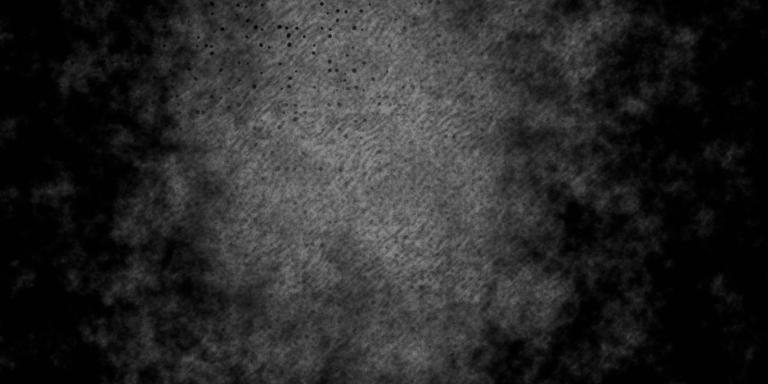
Write a Shadertoy shader that draws this texture.

```glsl
#define GLOW_CENTER vec2(0.95, 0.60)
#define GLOW_SIZE vec2(0.61, 0.86)
#define GLOW_GAIN 0.53
#define BLACK_CUT 0.095
#define PATCH_GAIN 0.24
#define WARP_GAIN 0.13
#define GRAIN_GAIN 0.42
#define SCRATCH_GAIN 0.30
#define PORE_SCALE 46.0
#define STROKE_ANGLE 0.75

const int STAIN_COUNT = 11;

// Each stain: centre, radius, signed strength
const vec4 STAINS[STAIN_COUNT] = vec4[STAIN_COUNT](
    vec4(0.26, 0.61, 0.13, -0.11), vec4(1.25, 0.92, 0.10, -0.06),
    vec4(1.46, 0.41, 0.12, -0.14), vec4(0.90, 0.28, 0.09, -0.10),
    vec4(0.85, 0.05, 0.12, -0.12), vec4(1.33, 0.07, 0.13, -0.13),
    vec4(0.52, 0.28, 0.13, -0.06), vec4(0.45, 0.93, 0.11, -0.08),
    vec4(1.41, 0.23, 0.12, 0.09), vec4(1.92, 0.52, 0.10, 0.09),
    vec4(1.56, 0.90, 0.13, 0.08));

vec2 hash2(vec2 cell) {
    vec3 q = fract(cell.xyx * vec3(0.1031, 0.1030, 0.0973));
    q += dot(q, q.yzx + 33.33);
    return fract((q.xx + q.yz) * q.zy);
}

float gradientDot(vec2 cell, vec2 offset) {
    float angle = 6.2832 * hash2(cell).x;
    return dot(vec2(cos(angle), sin(angle)), offset);
}

float gradientNoise(vec2 p) {
    vec2 cell = floor(p), f = fract(p);
    vec2 w = f * f * f * (f * (f * 6.0 - 15.0) + 10.0);
    float low = mix(gradientDot(cell, f),
                    gradientDot(cell + vec2(1, 0), f - vec2(1, 0)), w.x);
    float high = mix(gradientDot(cell + vec2(0, 1), f - vec2(0, 1)),
                     gradientDot(cell + vec2(1, 1), f - vec2(1, 1)), w.x);
    return 1.4 * mix(low, high, w.y);
}

float fbm(vec2 p, int octaves) {
    float sum = 0.0, amplitude = 0.55;
    for (int i = 0; i < octaves; i++) {
        sum += amplitude * gradientNoise(p);
        p = mat2(1.6, 1.2, -1.2, 1.6) * p + 17.3;
        amplitude *= 0.58;
    }
    return sum;
}

// Small round pits, one possible pit per cell
float pores(vec2 p) {
    vec2 q = p * PORE_SCALE;
    vec2 cell = floor(q);
    vec2 seed = hash2(cell + 71.0);
    float radius = 0.10 + 0.16 * seed.y;
    float d = length(fract(q) - 0.3 - 0.4 * seed);
    float edge = PORE_SCALE / iResolution.y;
    return step(0.72, hash2(cell + 9.0).x) * (1.0 - smoothstep(radius - edge, radius + edge, d));
}

void mainImage(out vec4 fragColor, in vec2 fragCoord) {
    vec2 p = fragCoord / iResolution.y;
    vec2 warp = vec2(fbm(p * 6.0 + 3.0, 4), fbm(p * 6.0 + 41.0, 4));
    vec2 warped = p + WARP_GAIN * warp;

    // Broad central light
    vec2 d = (p + 0.5 * WARP_GAIN * warp - GLOW_CENTER) / GLOW_SIZE;
    float glow = exp(-dot(d, d));
    float tone = GLOW_GAIN * glow - BLACK_CUT;

    // Placed stains and pale islands
    for (int i = 0; i < STAIN_COUNT; i++) {
        vec2 q = (warped - STAINS[i].xy) / STAINS[i].z;
        tone += STAINS[i].w * exp(-dot(q, q));
    }

    // Mottled plaster, rougher away from the light
    float rough = mix(1.0, 0.42, smoothstep(0.35, 0.95, glow));
    tone += PATCH_GAIN * rough * fbm(p * 7.0 + 12.0, 6);
    tone += 0.14 * rough * fbm(p * 27.0 + 5.0, 4);

    // Faint horizontal seam at the right
    float seam = exp(-pow((p.y - 0.61 + 0.03 * warp.x) / 0.018, 2.0));
    tone += 0.07 * seam * smoothstep(1.45, 1.65, p.x) * (0.6 + 2.0 * warp.y);

    // Slanted brush strokes and fine grain
    float c = cos(STROKE_ANGLE), s = sin(STROKE_ANGLE);
    vec2 along = mat2(c, -s, s, c) * (p + 0.02 * warp);
    float strokes = gradientNoise(along * vec2(24.0, 105.0));
    strokes *= 0.5 + 0.5 * smoothstep(-0.2, 0.3, gradientNoise(p * 5.0 + 8.0));
    float grain = fbm(p * 85.0, 3);
    float lit = 0.5 * (tone + sqrt(tone * tone + 0.0009));
    lit *= 1.0 + SCRATCH_GAIN * strokes + GRAIN_GAIN * grain;

    // Pits gather toward the upper left of the light
    float pitZone = 0.25 + 0.6 * smoothstep(0.55, 0.95, p.y) * smoothstep(1.3, 0.7, p.x);
    lit *= 1.0 - pitZone * pores(p + 0.01 * warp);

    fragColor = vec4(vec3(clamp(lit, 0.004, 0.52)), 1.0);
}
```
